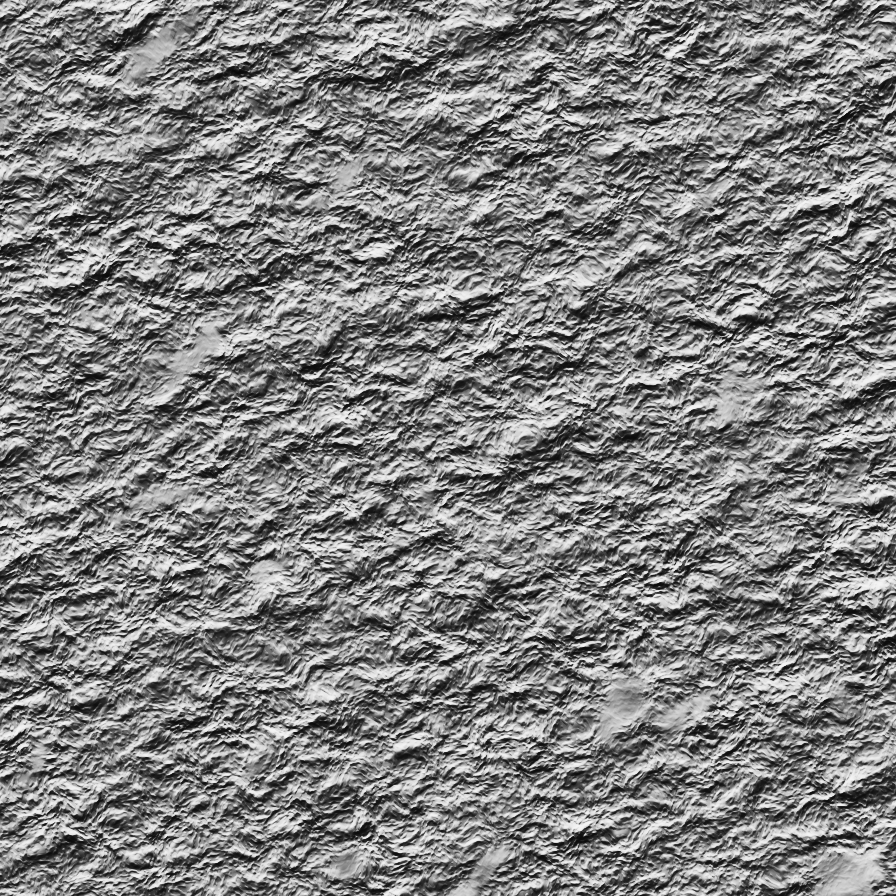
Give the GLSL for this texture, as a Shadertoy shader.

```glsl
// Rough grey rock relief: slanted lumpy grain lit from above, with a few smooth pale hollows.
#define GRAIN_ANGLE 0.33      // tilt of the grain, radians
#define HOLLOW_ANGLE 0.85     // tilt of the smooth hollows
#define BASE_FREQ 15.0        // coarsest lumps per canvas height
#define OCTAVES 5
#define BILLOW 0.7            // sharpness of the creases
#define WARP 0.009            // bending of the grain
#define RELIEF 0.62           // steepness of the surface
#define LIGHT_DIR vec2(-0.22, 0.975)
#define SAMPLE_STEP 0.0007    // half width of the slope measurement
#define MID_GREY 0.5
#define CONTRAST 0.47

vec2 randomGradient(vec2 cell) {
    vec3 h = fract(cell.xyx * vec3(0.1031, 0.1030, 0.0973));
    h += dot(h, h.yzx + 33.33);
    float angle = 6.28318 * fract((h.x + h.y) * h.z);
    return vec2(cos(angle), sin(angle));
}

float gradientNoise(vec2 p) {
    vec2 i = floor(p), f = p - i;
    vec2 w = f * f * f * (f * (f * 6.0 - 15.0) + 10.0);
    vec2 e = vec2(0.0, 1.0);
    float low = mix(dot(randomGradient(i), f),
                    dot(randomGradient(i + e.yx), f - e.yx), w.x);
    float high = mix(dot(randomGradient(i + e.xy), f - e.xy),
                     dot(randomGradient(i + e.yy), f - e.yy), w.x);
    return mix(low, high, w.y);
}

// Coordinates along and across a direction
vec2 alongAcross(vec2 p, float angle) {
    float c = cos(angle), s = sin(angle);
    return vec2(c * p.x + s * p.y, c * p.y - s * p.x);
}

// Lumps with rounded tops and creased feet; fine octaves are nearly round
float rockHeight(vec2 p) {
    vec2 warpPoint = p * 26.0;
    p += WARP * vec2(gradientNoise(warpPoint + 71.3), gradientNoise(warpPoint + 137.9));
    float height = 0.0, freq = BASE_FREQ;
    for (int i = 0; i < OCTAVES; i++) {
        float t = float(i) / float(OCTAVES - 1);
        float stretch = mix(2.0, 1.05, sqrt(t));
        float weight = mix(0.5, 1.1, smoothstep(0.0, 0.7, t));
        // Each octave turns a little, so that creases break up
        vec2 q = alongAcross(p, GRAIN_ANGLE + 0.5 * t * sin(2.4 * float(i)));
        vec2 offset = vec2(19.7, 47.3) * float(i + 1);
        float n = gradientNoise(q * freq * vec2(1.0 / stretch, 1.0) + offset);
        float crease = sqrt(n * n + 0.0002);
        height += weight * (n + BILLOW * crease) / freq;
        freq *= 2.0;
    }
    return height;
}

// Sparse worn patches, ragged at the rim
float hollowMask(vec2 p) {
    vec2 q = alongAcross(p, HOLLOW_ANGLE);
    float n = gradientNoise(q * vec2(6.0, 16.0) + 211.7);
    n += 0.14 * gradientNoise(p * 32.0 + 59.1) + 0.1 * gradientNoise(p * 75.0 + 13.7);
    return smoothstep(0.36, 0.52, n);
}

void mainImage(out vec4 fragColor, in vec2 fragCoord) {
    vec2 uv = fragCoord / iResolution.y;

    // Slope towards the light
    vec2 stepToLight = SAMPLE_STEP * LIGHT_DIR;
    float slope = (rockHeight(uv - stepToLight) - rockHeight(uv + stepToLight))
                / (2.0 * SAMPLE_STEP);

    // Roughness drifts gently over the surface
    float roughness = 1.0 + 0.5 * gradientNoise(uv * 9.0 + 91.0);
    float lit = RELIEF * roughness * slope;

    // Hollows keep only a soft, pale shading
    float softShade = 0.55 + 1.2 * gradientNoise(uv * 22.0 + 33.0);
    lit = mix(lit, softShade + 0.12 * lit, 0.9 * hollowMask(uv));

    // Soft limit keeps both ends of the grey range open
    float grey = MID_GREY + CONTRAST * lit / sqrt(1.0 + lit * lit);
    fragColor = vec4(vec3(grey), 1.0);
}
```
